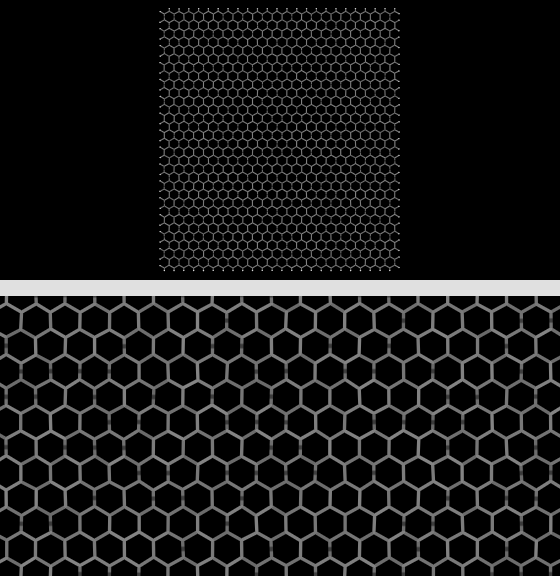
Top: the whole. Bottom: its middle third, enlarged.
Reproduce this pattern procedurally as a Shadertoy shader.

```glsl
// A sheet of thin grey hexagonal mesh on black, with bright loose ends along its rim.
// Each lattice cell owns one upper joint and its three wires; nearby cells are looped over
// and the brightest wire wins. Lengths are fractions of the canvas height.

const float COLUMNS = 24.0;
const float ROWS = 30.0;
const vec2 PITCH = vec2(0.03503, 0.03021);          // cell spacing across and up
const vec2 FIRST_CELL = vec2(-0.4133, 0.0633);      // lower left cell, x from canvas middle
const float SIDE = PITCH.y / 1.5;                   // hexagon side
const float WIRE_WIDTH = 0.0040;
const float JITTER = 0.0011;                        // wander of the joints
const vec2 WIRE_GREY = vec2(0.41, 0.52);            // darkest and brightest wire
const float TIP_GREY = 0.85;
const float TIP_RADIUS = 0.0024;
const float SIDE_STUB = 0.85;                       // loose end lengths, in sides
const float END_STUB = 0.45;
const float NOTCH_CHANCE = 0.4;                     // share of upright wires with a dim gap
const float NOTCH_DEPTH = 0.45;

float hash(vec2 p) {
    vec3 q = fract(vec3(p.xyx) * 0.1031);
    q += dot(q, q.yzx + 33.33);
    return fract((q.x + q.y) * q.z);
}

// Joint above (end = 1) or below (end = -1) the centre of a cell
vec2 joint(vec2 cell, float end) {
    vec2 centre = FIRST_CELL + PITCH * (cell + vec2(0.5 * mod(cell.y, 2.0), 0.0));
    vec2 seed = cell + 60.0 + 17.0 * end;
    vec2 wander = vec2(hash(seed), hash(seed.yx + 91.0)) - 0.5;
    return centre + vec2(0.0, end * SIDE) + JITTER * wander;
}

bool inSheet(vec2 cell, float firstRow, float lastRow) {
    return cell.x >= 0.0 && cell.x < COLUMNS && cell.y >= firstRow && cell.y <= lastRow;
}

float cover(float dist, float pixel) {
    return clamp(0.5 - dist / pixel, 0.0, 1.0);
}

// Grey level of the wire from an upper joint to a lower joint of another cell
float wire(vec2 p, vec2 upperCell, vec2 lowerCell, bool upright, float pixel) {
    bool upperIn = inSheet(upperCell, -1.0, ROWS - 1.0);
    bool lowerIn = inSheet(lowerCell, 0.0, ROWS);
    if (!upperIn && !lowerIn) return 0.0;

    vec2 a = joint(upperCell, 1.0);
    vec2 b = joint(lowerCell, -1.0);
    bool loose = upperIn != lowerIn;
    if (loose) {
        vec2 root = upperIn ? a : b;
        vec2 tip = upperIn ? b : a;
        a = root;
        b = mix(root, tip, upright ? END_STUB : SIDE_STUB);
    }

    vec2 along = b - a;
    float t = clamp(dot(p - a, along) / dot(along, along), 0.0, 1.0);
    float dist = length(p - a - along * t);
    float chance = hash(upperCell * 3.0 + lowerCell * 5.0 + 200.0);
    float grey = mix(WIRE_GREY.x, WIRE_GREY.y, chance);

    // Worn gap halfway up some upright wires
    if (upright && !loose && chance < NOTCH_CHANCE)
        grey *= 1.0 - NOTCH_DEPTH * (1.0 - smoothstep(0.06, 0.2, abs(t - 0.5)));

    float level = grey * cover(dist - 0.5 * WIRE_WIDTH, pixel);
    if (loose) level = max(level, TIP_GREY * cover(length(p - b) - TIP_RADIUS, pixel));
    return level;
}

void mainImage(out vec4 fragColor, in vec2 fragCoord) {
    float pixel = 1.0 / iResolution.y;
    vec2 p = (fragCoord - vec2(0.5 * iResolution.x, 0.0)) * pixel;
    vec2 grid = (p - FIRST_CELL) / PITCH;
    float level = 0.0;

    for (int j = -2; j <= 0; j++) {
        float row = floor(grid.y) + float(j);
        float odd = mod(row, 2.0);
        float column = floor(grid.x - 0.5 * odd + 0.5);
        for (int i = -1; i <= 1; i++) {
            vec2 cell = vec2(column + float(i), row);
            vec2 left = cell + vec2(odd - 1.0, 1.0);
            level = max(level, wire(p, cell, cell + vec2(0.0, 2.0), true, pixel));
            level = max(level, wire(p, cell, left, false, pixel));
            level = max(level, wire(p, cell, left + vec2(1.0, 0.0), false, pixel));
        }
    }
    fragColor = vec4(vec3(level), 1.0);
}
```
